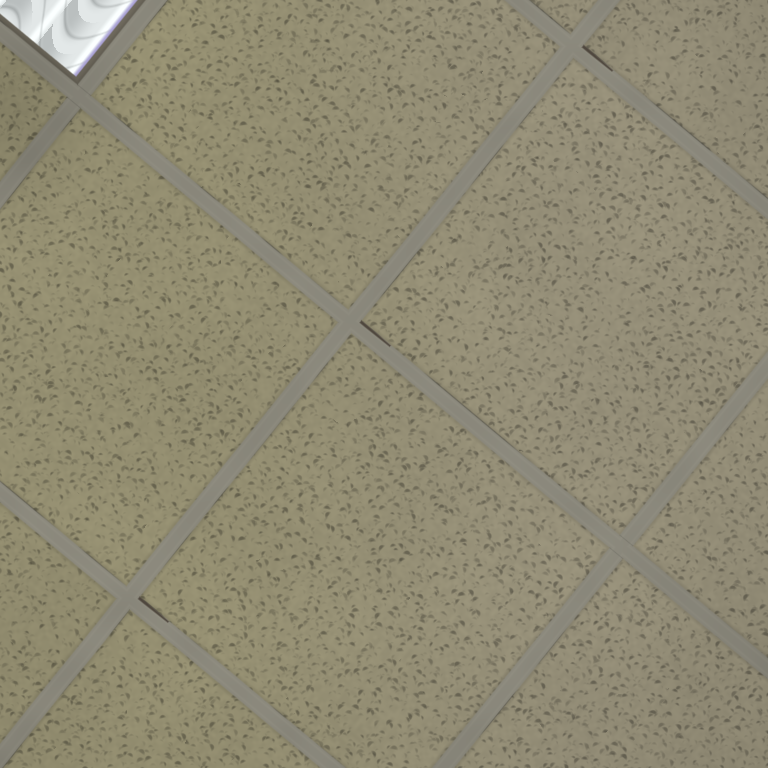
Write a WebGL 1 fragment shader that draws this pattern.

```glsl
precision highp float;
// Suspended ceiling seen at an angle: pitted mineral tiles in a skewed grid
// of grey metal bars, with a bright louvred lamp filling one corner bay.
// Grid coordinates give the bars; jittered cells give the pits.
uniform vec2 u_resolution;

float hash(vec2 p) {
  vec3 q = fract(vec3(p.xyx) * 0.1031);
  q += dot(q, q.yzx + 33.33);
  return fract((q.x + q.y) * q.z);
}

float noise(vec2 p) {
  vec2 i = floor(p), f = fract(p);
  f = f * f * (3.0 - 2.0 * f);
  return mix(mix(hash(i), hash(i + vec2(1.0, 0.0)), f.x),
             mix(hash(i + vec2(0.0, 1.0)), hash(i + 1.0), f.x), f.y);
}

// Soft coverage of the region where d is negative
float cover(float d, float soft) {
  return 1.0 - smoothstep(-soft, soft, d);
}

// Scattered elongated pits; p is measured in cells, soft likewise
float pits(vec2 p, float density, float soft) {
  vec2 base = floor(p);
  float shade = 0.0;
  for (int y = -1; y <= 1; y++) {
    for (int x = -1; x <= 1; x++) {
      vec2 id = base + vec2(float(x), float(y));
      float size = hash(id + 7.7);
      vec2 d = p - id - vec2(hash(id), hash(id + 41.3));
      float turn = 0.5 + 2.4 * (hash(id + 19.1) - 0.5);
      float c = cos(turn), s = sin(turn);
      d = vec2(c * d.x + s * d.y, c * d.y - s * d.x);
      d.y += 0.7 * d.x * d.x;
      float pit = length(d * vec2(0.55, 1.0)) - mix(0.09, 0.21, size);
      float depth = step(hash(id + 63.9), density) * mix(0.45, 1.0, hash(id + 5.2));
      shade = max(shade, depth * cover(pit, soft));
    }
  }
  return shade;
}

vec3 tileColour(vec2 uv, vec2 grid, float px) {
  vec2 tile = floor(grid);
  float tone = hash(tile + 20.0);
  vec2 p = grid * 0.46 + tile * 3.7 + 40.0;
  // Yellower on the left, greyer on the right
  vec3 col = mix(vec3(0.585, 0.563, 0.445), vec3(0.588, 0.563, 0.475),
                 smoothstep(0.2, 0.8, uv.x));
  col *= 0.985 + 0.03 * tone + 0.035 * (noise(p * 9.0) - 0.5);
  col *= 1.0 + 0.05 * (noise(p * 190.0) - 0.5);
  float density = 0.62 + 0.2 * tone + 0.3 * (noise(p * 14.0) - 0.5);
  float coarse = pits(p * 88.0, density, max(0.09, 88.0 * px));
  float fine = pits(p * 140.0 + 31.0, 0.4, max(0.12, 140.0 * px));
  return col * (1.0 - 0.31 * coarse) * (1.0 - 0.13 * fine);
}

vec3 lampColour(vec2 q) {
  vec3 col = vec3(0.89, 0.91, 0.91);
  // Curved louvres across the lens, each shaded towards one side
  vec2 cell = fract(vec2(q.x * 15.0, q.y * 19.0 + 0.8 * sin(q.x * 40.0)));
  col -= 0.16 * smoothstep(0.25, 0.8, cell.x) * smoothstep(0.2, 0.7, cell.y);
  col -= 0.13 * cover(abs(cell.y - 0.5) - 0.04, 0.06);
  col += 0.1 * cover(abs(cell.x - 0.12) - 0.07, 0.06);
  // Violet fringe along the lens rim
  return mix(col, vec3(0.67, 0.64, 0.84), cover(q.x - 0.004, 0.003));
}

void main() {
  vec2 uv = gl_FragCoord.xy / u_resolution;
  float px = 1.0 / min(u_resolution.x, u_resolution.y);
  float soft = max(px, 0.0014);

  // Skewed grid: whole numbers fall on the bar centres
  vec2 p = uv - vec2(0.456, 0.581);
  p += 0.0015 * (vec2(noise(uv * 7.0), noise(uv * 7.0 + 50.0)) - 0.5);
  vec2 grid = vec2(p.x * 0.359 - p.y * 0.289, p.y * 0.353 + p.x * 0.293) / 0.2114;
  vec2 node = floor(grid + 0.5);
  vec2 d = (grid - node) * 0.46;
  vec3 col = tileColour(uv, grid, px);

  // Lamp bay with a brown gap around its lens
  vec2 q = vec2(-1.042 - grid.x, grid.y - 0.038) * 0.46;
  float lens = -min(q.x, q.y);
  col = mix(col, vec3(0.43, 0.41, 0.36), cover(lens - 0.012, soft));
  col = mix(col, lampColour(q), cover(lens, soft));

  // Bars, with soft contact shadows and thin uneven edge lines
  vec2 edge = abs(d) - vec2(0.0112, 0.0105);
  float rim = min(edge.x, edge.y);
  col *= 1.0 - 0.09 * cover(rim - 0.003, 0.003);
  vec3 bar = vec3(0.548, 0.538, 0.49) * (0.99 + 0.04 * (noise(uv * 24.0) - 0.5));
  bar *= 1.0 + 0.035 * cover(abs(rim + 0.004) - 0.001, 0.002);
  col = mix(col, bar, cover(rim, soft));
  float worn = smoothstep(0.35, 0.75, noise(grid * 13.0 + 80.0));
  float line = cover(abs(d.y - 0.0105) - 0.0006, soft) * step(0.0, edge.x);
  line = max(line, cover(abs(d.x - 0.0112) - 0.0004, soft) * step(0.0, edge.y));
  col *= 1.0 - 0.28 * worn * line;

  // Alternate runners lie on top; the cross bars show a dark open joint
  float onTop = 1.0 - mod(node.x, 2.0);
  float slot = max(abs(d.y - 0.0088) - 0.0019 + 0.02 * max(d.x - 0.02, 0.0),
                   abs(d.x - 0.036) - 0.025);
  col = mix(col, vec3(0.27, 0.235, 0.2), 0.85 * onTop * cover(slot, soft));
  float seam = max(abs(abs(d.y) - 0.0105) - 0.0004, abs(d.x) - 0.0112);
  col *= 1.0 - 0.13 * (1.0 - onTop) * cover(seam, soft);

  // Dimmer towards the lower right and the far left corner
  col *= 1.0 - 0.13 * smoothstep(0.45, 1.1, length(uv - vec2(0.42, 0.62)));
  col *= 1.0 - 0.12 * cover(length(uv - vec2(0.0, 0.86)) - 0.1, 0.1) * step(0.0, lens);
  gl_FragColor = vec4(col, 1.0);
}
```
